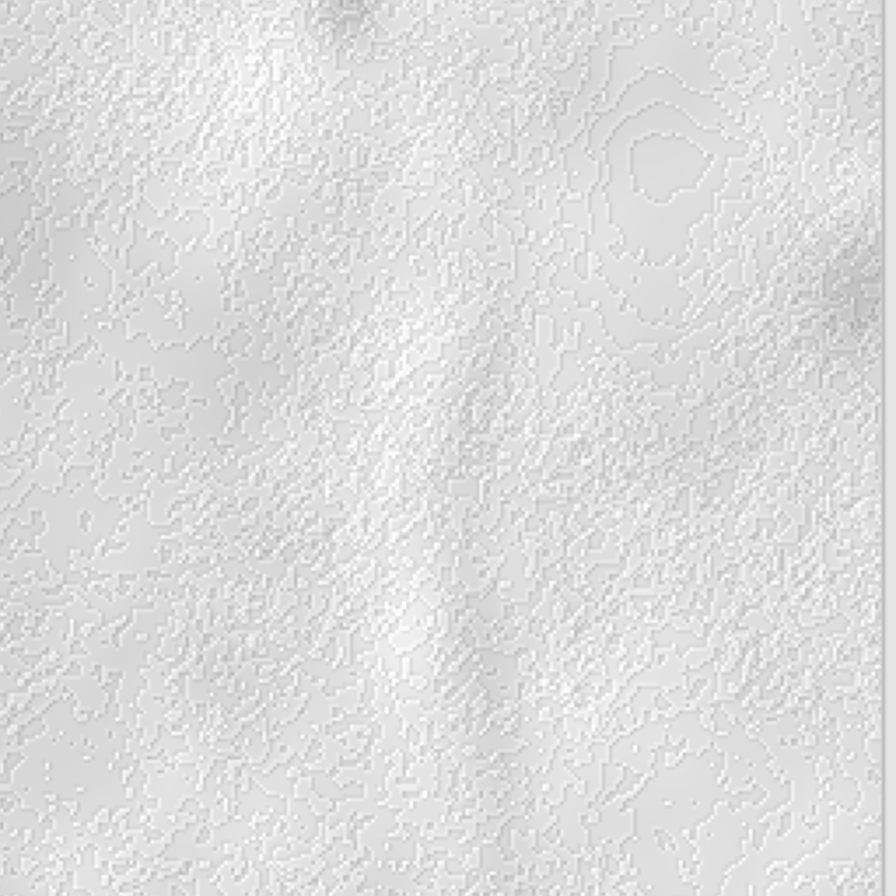
Write a WebGL 1 fragment shader that draws this texture map.

```glsl
precision highp float;
// Pale embossed relief: terraced height contours lit from the upper left.

uniform vec2 u_resolution;

const float CELLS = 256.0; // relief cells across the canvas

float hash(vec2 p) {
  return fract(sin(dot(p, vec2(127.1, 311.7))) * 43758.55);
}

float noise(vec2 p) {
  vec2 i = floor(p), f = fract(p);
  f = f * f * (3.0 - 2.0 * f);
  return mix(mix(hash(i), hash(i + vec2(1, 0)), f.x),
             mix(hash(i + vec2(0, 1)), hash(i + vec2(1, 1)), f.x), f.y);
}

// Soft elliptical patch
float spot(vec2 p, vec2 center, vec2 radius) {
  p = (p - center) / radius;
  return exp(-dot(p, p));
}

// Share of fine grain: low on the smooth plains
float roughness(vec2 p) {
  float plains = spot(p, vec2(0.73, 0.84), vec2(0.09, 0.16))
               + 0.75 * spot(p, vec2(0.22, 0.6), vec2(0.09, 0.1))
               + 0.75 * spot(p, vec2(0.03, 0.41), vec2(0.08, 0.05))
               + 0.75 * spot(p, vec2(0.01, 0.74), vec2(0.05, 0.12))
               + 0.55 * spot(p, vec2(0.74, 0.14), vec2(0.1, 0.18));
  float grain = 0.5 + 0.8 * noise(p * 8.0 + 3.0);
  return max(grain * (1.0 - plains), 0.06);
}

// Height rounded down to whole terraces
float terrace(vec2 cell) {
  vec2 p = cell / CELLS;
  float broad = 5.0 * noise(p * 4.0) + 2.5 * noise(p * 11.0 + 5.0);
  float fine = 2.0 * noise(p * vec2(32.0, 26.0))
             + 1.7 * noise(p * vec2(71.0, 60.0) + 9.0)
             + 1.7 * noise(p * vec2(140.0, 118.0) + 17.0);
  return floor(broad + roughness(p) * fine);
}

// Light on the near sides of each step, a weaker echo on the far side
float emboss(vec2 cell) {
  float h = terrace(cell);
  float left = h - terrace(cell + vec2(-1, 0));
  float above = h - terrace(cell + vec2(0, 1));
  float echo = h - terrace(cell + vec2(1, -1));
  return clamp(0.85 * left + 0.65 * above + 0.5 * echo, -1.7, 2.0);
}

// Broad light and shadow of the folds
float foldTone(vec2 p) {
  float side = p.x - 0.505 - 0.02 * sin(p.y * 9.0 + 1.0);
  float ridge = exp(-pow((side + 0.05) / 0.045, 2.0))
              - exp(-pow((side - 0.035) / 0.035, 2.0));
  float tone = 0.03 * ridge * smoothstep(0.95, 0.75, p.y)
             * (0.4 + noise(vec2(2.0, p.y * 7.0)));
  // Slanted cloudy folds
  vec2 slant = vec2(p.x * 7.0 - p.y * 3.5, p.y * 4.0 + p.x * 2.0);
  tone += 0.05 * (noise(slant) - 0.5) + 0.035 * (noise(slant * 2.3) - 0.5);
  // Shaded hollows
  tone -= 0.09 * spot(p, vec2(0.39, 0.99), vec2(0.04, 0.05));
  tone -= 0.06 * spot(p, vec2(0.0, 0.75), vec2(0.09, 0.13));
  tone -= 0.03 * spot(p, vec2(0.22, 0.61), vec2(0.11, 0.12));
  tone -= 0.08 * spot(p, vec2(0.97, 0.67), vec2(0.07, 0.07));
  tone -= 0.04 * spot(p, vec2(0.24, 0.25), vec2(0.05, 0.06));
  // Bright shoulders
  tone += 0.04 * spot(p, vec2(0.24, 0.91), vec2(0.13, 0.1));
  tone += 0.05 * spot(p, vec2(0.96, 0.8), vec2(0.06, 0.05));
  tone += 0.04 * spot(p, vec2(0.06, 0.03), vec2(0.08, 0.06));
  return tone;
}

void main() {
  vec2 p = gl_FragCoord.xy / u_resolution;

  // Blend the four nearest cells for soft contour edges
  vec2 grid = p * CELLS - 0.5;
  vec2 i = floor(grid), f = smoothstep(0.0, 1.0, fract(grid));
  float relief = mix(mix(emboss(i), emboss(i + vec2(1, 0)), f.x),
                     mix(emboss(i + vec2(0, 1)), emboss(i + vec2(1, 1)), f.x), f.y);

  float gray = 0.87 + foldTone(p) + 0.075 * relief;

  // Plain strip with a grooved line at the right border
  gray = mix(gray, 0.9, smoothstep(0.98, 0.986, p.x));
  gray -= 0.16 * exp(-pow((p.x - 0.986) / 0.0025, 2.0));

  gl_FragColor = vec4(vec3(clamp(gray, 0.66, 0.99)), 1.0);
}
```
